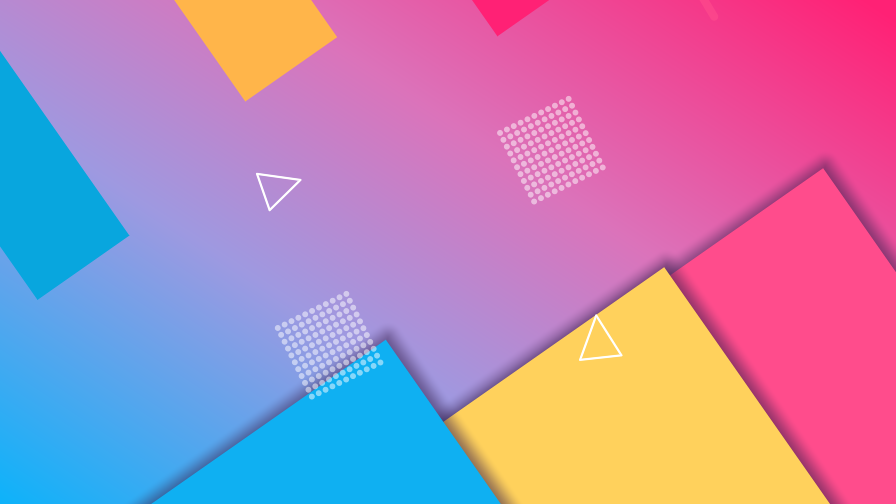
A Shadertoy shader for this background:

```glsl
// Tilted paper bars over a diagonal blue-lilac-pink gradient.
// Bars are corner distances in a rotated frame, the lower ones with soft
// shadows; dot grids use clamped repetition, triangles use segment distances.

// Lengths are in canvas heights
const float BAR_TILT = 0.6109;
const float BAR_HALF_WIDTH = 0.1113;
const float SHADOW_SHIFT = 0.005;
const float SHADOW_REACH = 0.034;
const float SHADOW_STRENGTH = 0.55;
const float GRID_TILT = 0.461;
const float GRID_HALF_COUNT = 5.0;
const float DOT_SPACING = 0.0152;
const float DOT_RADIUS = 0.0058;
const float DOT_ALPHA = 0.5;
const float STROKE_HALF_WIDTH = 0.0022;
const vec2 GRADIENT_DIR = vec2(0.55, 0.835);
const float GRADIENT_LENGTH = 1.813;

const vec3 SKY = vec3(0.05, 0.70, 0.98);
const vec3 LILAC = vec3(0.62, 0.60, 0.88);
const vec3 ORCHID = vec3(0.86, 0.45, 0.73);
const vec3 HOT_PINK = vec3(1.00, 0.13, 0.46);
const vec3 TEAL_BLUE = vec3(0.03, 0.65, 0.87);
const vec3 ORANGE = vec3(1.00, 0.71, 0.29);
const vec3 BLUE = vec3(0.06, 0.69, 0.95);
const vec3 YELLOW = vec3(1.00, 0.82, 0.36);
const vec3 ROSE = vec3(1.00, 0.30, 0.55);
const vec3 SHADOW = vec3(0.22, 0.12, 0.30);

// Point expressed in axes turned counterclockwise by the angle
vec2 toTilted(vec2 p, float angle) {
    float c = cos(angle), s = sin(angle);
    return vec2(c * p.x + s * p.y, c * p.y - s * p.x);
}

float cover(float dist) {
    float px = 1.0 / iResolution.y;
    return 1.0 - smoothstep(-0.6 * px, 0.6 * px, dist);
}

// Distance to the quadrant where both components are negative
float quadrant(vec2 e) {
    return length(max(e, 0.0)) + min(max(e.x, e.y), 0.0);
}

float segment(vec2 p, vec2 a, vec2 b) {
    vec2 ab = b - a;
    return length(p - a - ab * clamp(dot(p - a, ab) / dot(ab, ab), 0.0, 1.0));
}

float triangleOutline(vec2 p, vec2 a, vec2 b, vec2 c) {
    float d = min(segment(p, a, b), min(segment(p, b, c), segment(p, c, a)));
    return cover(d - STROKE_HALF_WIDTH);
}

float dotGrid(vec2 p, vec2 center) {
    vec2 q = toTilted(p - center, GRID_TILT) / DOT_SPACING;
    vec2 cell = clamp(floor(q + 0.5), -GRID_HALF_COUNT, GRID_HALF_COUNT);
    return cover(length(q - cell) * DOT_SPACING - DOT_RADIUS);
}

vec3 background(vec2 p) {
    float t = dot(p, GRADIENT_DIR) / GRADIENT_LENGTH;
    vec3 col = mix(SKY, LILAC, clamp(t / 0.36, 0.0, 1.0));
    col = mix(col, ORCHID, clamp((t - 0.36) / 0.26, 0.0, 1.0));
    return mix(col, HOT_PINK, clamp((t - 0.62) / 0.36, 0.0, 1.0));
}

// Flat bar coming in from the top, given its center line and lower end
void hangingBar(inout vec3 col, vec2 q, float center, float lowerEnd, vec3 tint) {
    vec2 e = vec2(abs(q.x - center) - BAR_HALF_WIDTH, lowerEnd - q.y);
    col = mix(col, tint, cover(quadrant(e)));
}

// Raised sheet given its upper right corner, with a shadow around it
void raisedSheet(inout vec3 col, vec2 q, vec2 corner, vec3 tint) {
    vec2 e = q - corner;
    float d = quadrant(e - vec2(SHADOW_SHIFT, 0.0));
    float shade = 1.0 - smoothstep(-0.012, SHADOW_REACH, d);
    col = mix(col, SHADOW, SHADOW_STRENGTH * shade);
    col = mix(col, tint, cover(quadrant(e)));
}

void mainImage(out vec4 fragColor, in vec2 fragCoord) {
    vec2 p = fragCoord / iResolution.y;
    vec2 q = toTilted(p, BAR_TILT);
    vec3 col = background(p);

    // Upper bars and a faint streak
    hangingBar(col, q, 0.4045, 0.289, TEAL_BLUE);
    hangingBar(col, q, 0.968, 0.375, ORANGE);
    hangingBar(col, q, 1.452, 0.194, HOT_PINK);
    float streak = segment(p, vec2(1.385, 1.02), vec2(1.417, 0.967));
    col = mix(col, ROSE, 0.6 * cover(streak - 0.008));

    // Lower sheets, back to front
    raisedSheet(col, q, vec2(1.720, -0.391), ROSE);
    raisedSheet(col, q, vec2(1.349, -0.371), YELLOW);
    raisedSheet(col, q, vec2(0.814, -0.172), BLUE);

    // White ornaments
    float dots = max(dotGrid(p, vec2(1.094, 0.702)), dotGrid(p, vec2(0.653, 0.315)));
    col = mix(col, vec3(1.0), DOT_ALPHA * dots);
    float lines = max(
        triangleOutline(p, vec2(0.510, 0.655), vec2(0.596, 0.643), vec2(0.535, 0.583)),
        triangleOutline(p, vec2(1.183, 0.374), vec2(1.233, 0.295), vec2(1.151, 0.286)));
    col = mix(col, vec3(1.0), lines);

    fragColor = vec4(col, 1.0);
}
```
